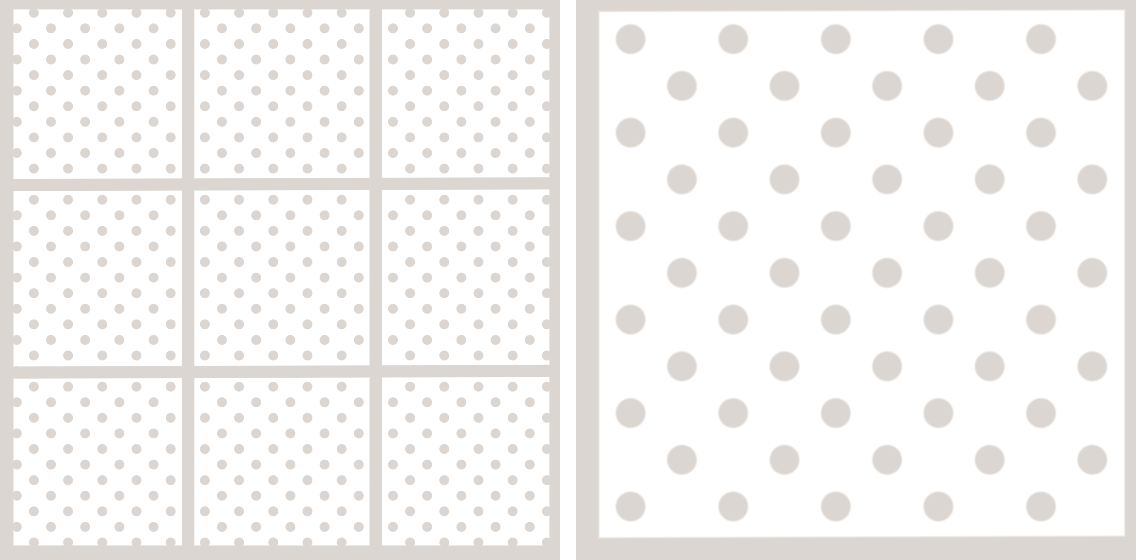
Left, the full canvas; right, a detail of the centre.
Write a Shadertoy shader that draws this pattern.

```glsl
const vec3 PAPER = vec3(1.0);
const vec3 GREIGE = vec3(0.86, 0.84, 0.82);

// Dot lattice: two staggered rows per cell
const vec2 DOT_PITCH = vec2(0.06107, 0.05564);
const vec2 DOT_ORIGIN = vec2(0.0605, 0.9772);
const float DOT_RADIUS = 0.0088;

// Window of 3 x 3 panes
const vec2 BAR_PITCH = vec2(0.3352, 0.3349);
const vec2 BAR_ORIGIN = vec2(0.0007, 0.0013);
const vec2 BAR_HALF_WIDTH = vec2(0.0112, 0.0109);
const float BAR_TILT = 0.0031;
const vec2 FRAME_MIN = vec2(0.0241, 0.0260);
const vec2 FRAME_MAX = vec2(0.9811, 0.9831);

const float SOFTNESS = 0.0018;

// Offset from the nearest point of a rectangular lattice
vec2 latticeOffset(vec2 p, vec2 pitch) {
    return (fract(p / pitch + 0.5) - 0.5) * pitch;
}

float dotDistance(vec2 p) {
    vec2 q = p - DOT_ORIGIN;
    float even = length(latticeOffset(q, DOT_PITCH));
    float odd = length(latticeOffset(q + 0.5 * DOT_PITCH, DOT_PITCH));
    return min(even, odd) - DOT_RADIUS;
}

float barDistance(vec2 p) {
    // Horizontal bars rise slightly to the right
    p.y -= BAR_TILT * (p.x - 0.5);
    vec2 d = abs(latticeOffset(p - BAR_ORIGIN, BAR_PITCH)) - BAR_HALF_WIDTH;
    return min(d.x, d.y);
}

float frameDistance(vec2 p) {
    vec2 d = min(p - FRAME_MIN, FRAME_MAX - p);
    return min(d.x, d.y);
}

void mainImage(out vec4 fragColor, in vec2 fragCoord) {
    vec2 p = fragCoord / iResolution.xy;
    float edge = max(SOFTNESS, 1.0 / iResolution.y);

    float d = min(dotDistance(p), min(barDistance(p), frameDistance(p)));
    float ink = 1.0 - smoothstep(-0.5 * edge, 0.5 * edge, d);

    fragColor = vec4(mix(PAPER, GREIGE, ink), 1.0);
}
```
